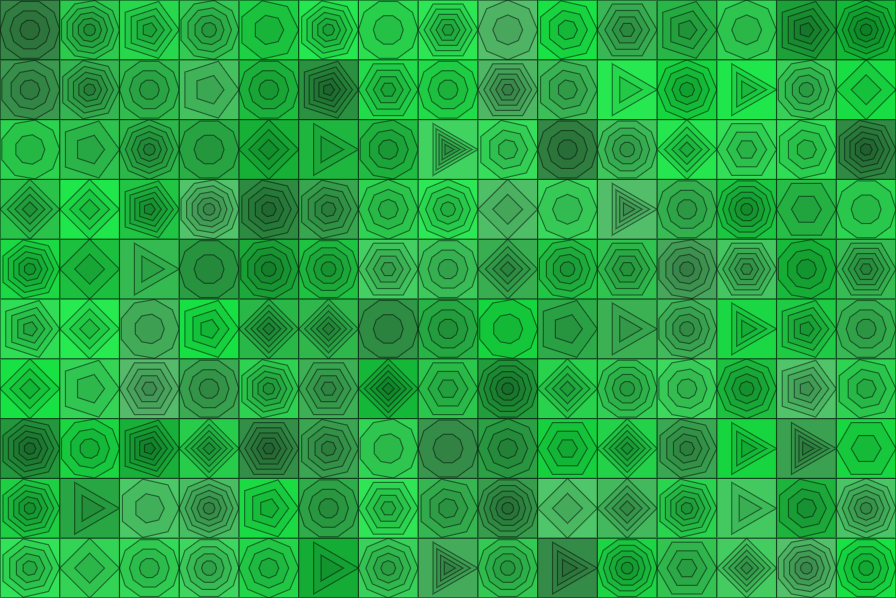
Write a Shadertoy shader that draws this pattern.

```glsl
const vec2  GRID         = vec2(15.0, 10.0);  // cells across and down
const float SIDES_MIN    = 3.0;
const float SIDES_KINDS  = 8.0;               // 3 to 10 sides
const float RINGS_MIN    = 2.0;
const float RINGS_KINDS  = 4.0;               // 2 to 5 rings
const int   RINGS_MAX    = 5;
const float OUTER_RADIUS = 0.5;               // in cell units
const float LINE_WIDTH   = 0.02;
const float RING_INK     = 0.5;
const float GRID_INK     = 0.7;
const float RING_SHADE   = 0.93;              // darkening per nested ring
const float HUE          = 0.369;
const vec2  SATURATION   = vec2(0.40, 0.82);
const vec2  LIGHTNESS    = vec2(0.33, 0.545);
const float SATURATION_BIAS = 0.75;           // below 1 favours vivid cells
const float LIGHTNESS_BIAS  = 0.5;            // below 1 favours light cells
const vec3  INK          = vec3(0.0, 0.05, 0.02);
const float TAU          = 6.2831853;

vec4 hash42(vec2 p) {
    vec4 q = fract(p.xyxy * vec4(0.1031, 0.1030, 0.0973, 0.1099));
    q += dot(q, q.wzxy + 33.33);
    return fract((q.xxyz + q.yzzw) * q.zywx);
}

vec3 hsl(float h, float s, float l) {
    vec3 k = abs(fract(h + vec3(0.0, 2.0, 1.0) / 3.0) * 6.0 - 3.0);
    float chroma = s * (1.0 - abs(2.0 * l - 1.0));
    return l + chroma * (clamp(k - 1.0, 0.0, 1.0) - 0.5);
}

// Share of the pixel on the positive side of an edge
float coverage(float dist, float pixel) {
    return clamp(dist / pixel + 0.5, 0.0, 1.0);
}

// Share of the pixel under a thin line centred on dist = 0
float stroke(float dist, float pixel) {
    float halfWidth = 0.5 * LINE_WIDTH;
    return coverage(dist + halfWidth, pixel) - coverage(dist - halfWidth, pixel);
}

// Distance from the centre along the nearest side's normal, one corner on +x
float polygonApothem(vec2 p, float sector) {
    float angle = mod(atan(p.y, p.x), sector) - 0.5 * sector;
    return length(p) * cos(angle);
}

void mainImage(out vec4 fragColor, in vec2 fragCoord) {
    vec2 grid = fragCoord / iResolution.xy * GRID;
    vec2 p = fract(grid) - 0.5;
    float pixel = GRID.y / iResolution.y;

    // Random traits of this cell
    vec4 rnd = hash42(floor(grid) + 17.0);
    float sides = SIDES_MIN + floor(rnd.x * SIDES_KINDS);
    float rings = RINGS_MIN + floor(rnd.y * RINGS_KINDS);
    float saturation = mix(SATURATION.x, SATURATION.y, pow(rnd.z, SATURATION_BIAS));
    float lightness = mix(LIGHTNESS.x, LIGHTNESS.y, pow(rnd.w, LIGHTNESS_BIAS));
    vec3 color = hsl(HUE, saturation, lightness);

    // Nested polygons, from the outside in
    float sector = TAU / sides;
    float apothem = polygonApothem(p, sector);
    float outerApothem = OUTER_RADIUS * cos(0.5 * sector);
    for (int i = 0; i < RINGS_MAX; i++) {
        if (float(i) >= rings) break;
        float inside = outerApothem * (1.0 - float(i) / rings) - apothem;
        color *= mix(1.0, RING_SHADE, coverage(inside, pixel));
        color = mix(color, INK, RING_INK * stroke(inside, pixel));
    }

    // Cell borders
    float border = 0.5 - max(abs(p.x), abs(p.y));
    color = mix(color, INK, GRID_INK * stroke(border, pixel));

    fragColor = vec4(color, 1.0);
}
```
